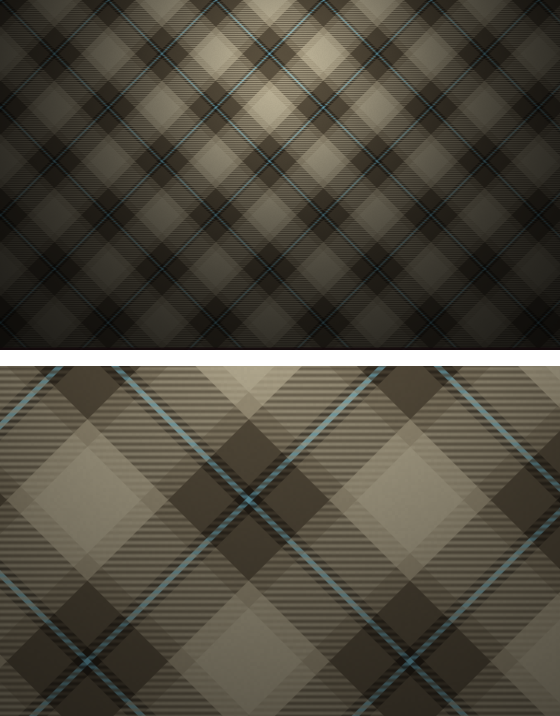
Top, the full canvas; bottom, a detail of the centre.
Reproduce this pattern procedurally as a WebGL 1 fragment shader.

```glsl
precision highp float;

uniform vec2 u_resolution;

// Lengths are in canvas heights, band widths in fractions of one repeat
const float REPEAT = 0.3073;
const vec2 ORIGIN = vec2(0.002, 0.0);
const float THREADS = 160.0;
const float WEAVE_DEPTH = 0.25;
const float LIGHT_HALF = 0.25;
const float CORE_HALF = 0.165;
const float BLACK_HALF = 0.045;
const float BLUE_HALF = 0.012;

const vec3 CORE = vec3(0.76, 0.72, 0.61);
const vec3 TAN = vec3(0.66, 0.615, 0.51);
const vec3 BROWN = vec3(0.36, 0.32, 0.25);
const vec3 BLACK = vec3(0.16, 0.135, 0.10);
const vec3 BLUE = vec3(0.44, 0.69, 0.76);

const vec2 LAMP = vec2(0.80, 0.19);
const float LAMP_POWER = 0.97;
const float LAMP_FALLOFF = 4.2;
const float GRAIN = 0.02;
const float HEM = 0.007;

float hash(vec2 p) {
  vec3 q = fract(vec3(p.xyx) * 0.1031);
  q += dot(q, q.yzx + 33.33);
  return fract((q.x + q.y) * q.z);
}

float band(float dist, float halfWidth, float blur) {
  return 1.0 - smoothstep(halfWidth - blur, halfWidth + blur, dist);
}

// Thread colour across one repeat, with the blue line at whole numbers
vec3 sett(float t, float blur) {
  float fromLine = abs(fract(t + 0.5) - 0.5);
  float fromCore = 0.5 - fromLine;
  vec3 color = mix(BROWN, TAN, band(fromCore, LIGHT_HALF, blur));
  color = mix(color, CORE, band(fromCore, CORE_HALF, blur));
  color = mix(color, BLACK, band(fromLine, BLACK_HALF, blur));
  return mix(color, BLUE, band(fromLine, BLUE_HALF, blur));
}

void main() {
  float pixel = 1.0 / u_resolution.y;
  vec2 p = gl_FragCoord.xy * pixel;
  p.y = 1.0 - p.y;

  // Two diagonal thread directions
  vec2 q = (p - ORIGIN) / REPEAT;
  float blur = 1.1 * pixel / REPEAT;
  vec3 warp = sett(q.x + q.y, blur);
  vec3 weft = sett(q.x - q.y, blur);

  // Alternate rows show warp or weft, blending where rows are too fine
  float wave = sin(6.28318 * THREADS * p.y);
  float detail = 1.0 - smoothstep(0.5, 1.0, THREADS * pixel);
  float weave = 0.5 + WEAVE_DEPTH * wave * detail;
  vec3 cloth = mix(warp, weft, weave);

  // Uneven yarn
  vec2 yarn = floor(p * THREADS * 2.0);
  cloth *= 1.0 + GRAIN * (hash(yarn) - 0.5);

  // Lamp from above, fading to the corners
  vec2 toLamp = p - LAMP;
  float light = LAMP_POWER / (1.0 + LAMP_FALLOFF * dot(toLamp, toLamp));
  vec3 color = cloth * light;

  // Dark hem along the bottom
  float hem = smoothstep(-pixel, pixel, p.y - 1.0 + HEM);
  color = mix(color, vec3(0.07, 0.03, 0.04), 0.8 * hem);

  gl_FragColor = vec4(color, 1.0);
}
```
